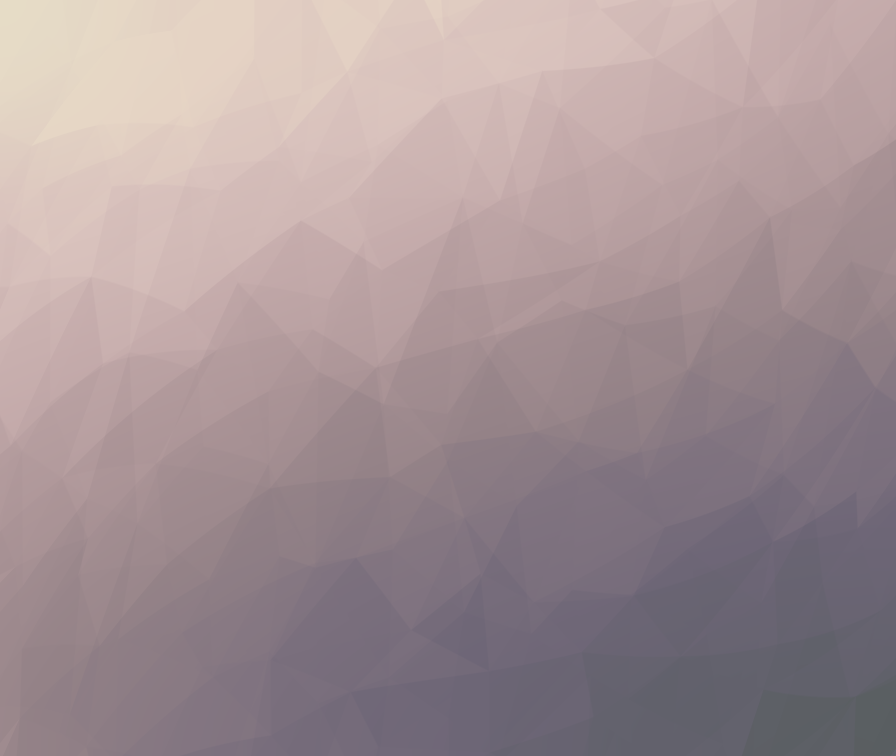
Reproduce this background procedurally as a Shadertoy shader.

```glsl
// Low-poly haze: cream at the upper left falls through rose to slate at the lower right.
// Two jittered triangle meshes, sheared along the tone contours, are layered;
// each facet takes the tone field near its centroid plus a small hashed shade.

const vec2  MAIN_CELL   = vec2(0.125, 0.105); // cell size, in canvas heights
const vec2  VEIL_CELL   = vec2(0.085, 0.170);
const float VEIL_MIX    = 0.35;  // strength of the second mesh
const float JITTER      = 0.72;  // vertex scatter, in cells
const float SHADE       = 0.042; // tone variation between facets
const float FLATNESS    = 0.65;  // 1 = one flat tone per facet
const float EDGE_PIXELS = 1.3;   // softness of facet borders
const vec3  CREAM       = vec3(0.90, 0.87, 0.78);

// Palette stops ordered by their red channel, which serves as the tone
const int STOPS = 9;
const vec3 PALETTE[STOPS] = vec3[STOPS](
    vec3(0.35, 0.37, 0.38), vec3(0.38, 0.38, 0.42), vec3(0.43, 0.40, 0.465),
    vec3(0.50, 0.45, 0.50), vec3(0.58, 0.51, 0.53), vec3(0.67, 0.58, 0.59),
    vec3(0.77, 0.67, 0.67), vec3(0.85, 0.76, 0.74), vec3(0.90, 0.83, 0.77));

float hash(vec2 p) {
    vec3 q = fract(vec3(p.xyx) * vec3(0.1031, 0.1030, 0.0973));
    q += dot(q, q.yzx + 33.33);
    return fract((q.x + q.y) * q.z);
}

float cross2(vec2 a, vec2 b) { return a.x * b.y - a.y * b.x; }

// Height of the curved mesh rows, steeper toward both sides
float rowBend(float x) {
    float c = x - 0.59;
    return 0.24 * c + 0.85 * c * c * c;
}

// Smooth tone over the canvas; uv runs from 0 to 1
float toneAt(vec2 uv) {
    float x = uv.x, depth = 1.0 - uv.y;
    float top   = 0.90 - 0.08 * x * x;
    float fall  = 0.30 + 0.48 * x - 0.35 * x * x;
    float start = 0.10 - 0.20 * x - 0.20 * x * x;
    float corner = smoothstep(0.45, 0.0, length(uv - vec2(1.0, 0.0)));
    return top - fall * smoothstep(start, 1.0, depth) - 0.03 * corner;
}

vec3 toneColor(float tone) {
    vec3 color = PALETTE[0];
    for (int i = 1; i < STOPS; i++) {
        float low = PALETTE[i - 1].r, high = PALETTE[i].r;
        color = mix(color, PALETTE[i], clamp((tone - low) / (high - low), 0.0, 1.0));
    }
    return color;
}

vec2 vertexAt(vec2 id, vec2 cell, float seed) {
    vec2 scatter = vec2(hash(id + seed), hash(id + seed + 57.3)) - 0.5;
    return (id + JITTER * scatter) * cell;
}

// Signed distance to the line a-b, positive outside a counter-clockwise triangle
float edgeDistance(vec2 p, vec2 a, vec2 b) {
    return cross2(p - a, b - a) / max(length(b - a), 0.0001);
}

// Adds one facet as (tone * coverage, coverage)
vec2 facet(vec2 p, vec2 a, vec2 b, vec2 c, float shade, float aspect, float aa) {
    float winding = sign(cross2(b - a, c - a));
    float d = max(edgeDistance(p, a, b) * winding,
              max(edgeDistance(p, b, c) * winding, edgeDistance(p, c, a) * winding));
    float coverage = clamp(0.5 - d / aa, 0.0, 1.0);
    vec2 spot = mix(p, (a + b + c) / 3.0, FLATNESS);
    spot.y += rowBend(spot.x);
    float tone = toneAt(spot / vec2(aspect, 1.0)) + SHADE * (shade - 0.5);
    return vec2(tone * coverage, coverage);
}

float meshTone(vec2 p, vec2 cell, float seed, float aspect, float aa) {
    vec2 home = floor(p / cell);
    vec2 sum = vec2(0.0);
    for (int j = -1; j <= 1; j++)
    for (int i = -1; i <= 1; i++) {
        vec2 id = home + vec2(i, j);
        vec2 a = vertexAt(id, cell, seed);
        vec2 b = vertexAt(id + vec2(1, 0), cell, seed);
        vec2 c = vertexAt(id + vec2(1, 1), cell, seed);
        vec2 d = vertexAt(id + vec2(0, 1), cell, seed);
        float s1 = hash(id + seed + 11.7), s2 = hash(id + seed + 83.1);
        // Split each quad along its shorter diagonal
        if (distance(a, c) < distance(b, d))
            sum += facet(p, a, b, c, s1, aspect, aa) + facet(p, a, c, d, s2, aspect, aa);
        else
            sum += facet(p, a, b, d, s1, aspect, aa) + facet(p, b, c, d, s2, aspect, aa);
    }
    float base = toneAt((p + vec2(0.0, rowBend(p.x))) / vec2(aspect, 1.0));
    return (sum.x + 0.001 * base) / (sum.y + 0.001);
}

void mainImage(out vec4 fragColor, in vec2 fragCoord) {
    vec2 uv = fragCoord / iResolution.xy;
    float aspect = iResolution.x / iResolution.y;
    float aa = EDGE_PIXELS / iResolution.y;

    // Straighten the bent rows, then layer both meshes
    vec2 p = fragCoord / iResolution.y;
    p.y -= rowBend(p.x);
    float tone = mix(meshTone(p, MAIN_CELL, 120.0, aspect, aa),
                     meshTone(p, VEIL_CELL, 340.0, aspect, aa), VEIL_MIX);

    // Warm glow in the upper left corner
    float glow = smoothstep(0.30, 0.0, length((uv - vec2(0.0, 1.0)) * vec2(aspect, 1.0)));
    fragColor = vec4(mix(toneColor(tone), CREAM, 0.8 * glow), 1.0);
}
```
